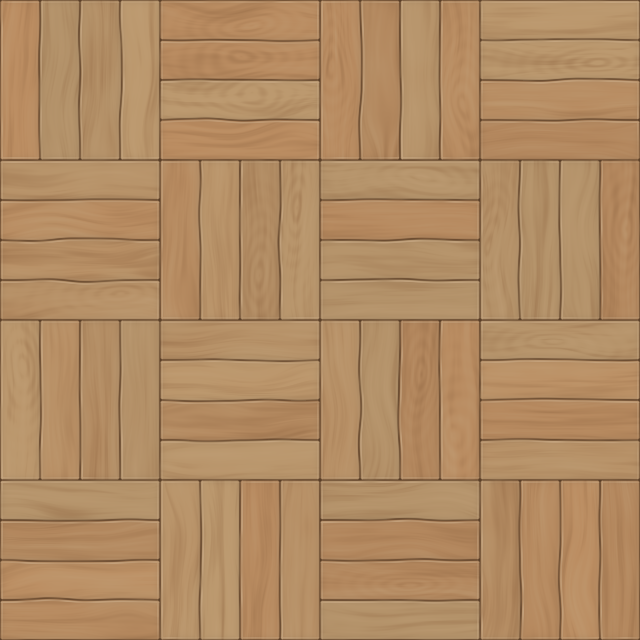
Reproduce this texture procedurally as a three.js fragment shader.

```glsl
// Basket-weave parquet: a 4 x 4 checker of square blocks, each of four planks,
// laid upright and flat in turn. Each plank gets a hashed tint, streaked grain
// and sometimes an oval figure; seams are thin, wavy and lit from the upper left.

#define BLOCKS 4.0          // blocks across and down
#define PLANKS 4.0          // planks per block
#define SEAM_WIDTH 0.0011   // half width of the dark joint
#define EDGE_OFFSET 0.0034  // distance of the pale edge from the joint
#define DOT_RADIUS 0.0030   // dark pit where a seam meets a block edge
#define SEAM_WOBBLE 0.11    // seam waviness, in plank widths
#define GRAIN 0.75          // strength of the grain
#define FIGURE_SHARE 0.35   // share of planks with oval figure

varying vec2 vUv;

const vec3 RED_WOOD = vec3(0.715, 0.538, 0.372);
const vec3 YELLOW_WOOD = vec3(0.715, 0.582, 0.420);
const vec3 DARK_GRAIN = vec3(0.575, 0.410, 0.265);
const vec3 PALE_GRAIN = vec3(0.765, 0.635, 0.480);
const vec3 JOINT = vec3(0.380, 0.260, 0.160);
const vec3 PALE_EDGE = vec3(0.820, 0.700, 0.560);

float hash(vec2 p) {
  return fract(sin(dot(p, vec2(127.1, 311.7))) * 43758.5453);
}

float noise(vec2 p) {
  vec2 i = floor(p), f = fract(p);
  f = f * f * (3.0 - 2.0 * f);
  return mix(mix(hash(i), hash(i + vec2(1.0, 0.0)), f.x),
             mix(hash(i + vec2(0.0, 1.0)), hash(i + vec2(1.0, 1.0)), f.x), f.y);
}

float fbm(vec2 p) {
  float sum = 0.0, amp = 0.55;
  for (int i = 0; i < 3; i++) {
    sum += amp * noise(p);
    p = p * 2.03 + 17.3;
    amp *= 0.5;
  }
  return sum;
}

// Soft line of a given half width
float line(float d, float halfWidth) {
  return 1.0 - smoothstep(halfWidth * 0.4, halfWidth * 2.0, abs(d));
}

// Wood of one plank: x runs 0..1 along it, y about -0.5..0.5 across it
vec3 wood(vec2 p, vec2 id) {
  float tone = hash(id + 3.1);
  vec2 shift = vec2(hash(id + 5.7), hash(id + 9.2)) * 60.0;
  float bend = noise(vec2(p.x * 2.5, p.y * 1.2) + shift) - 0.5;
  float y = p.y + bend * 0.45;

  // Broad clouds, long streaks and fine fibres
  float cloud = fbm(vec2(p.x * 2.2, y * 1.6) + shift) - 0.48;
  float streak = fbm(vec2(p.x * 1.6, y * 7.0) + shift.yx) - 0.48;
  float fibre = noise(vec2(p.x * 5.0, y * 24.0) + shift) - 0.5;

  // Oval growth rings about a hashed centre
  vec2 centre = vec2(mix(0.2, 0.8, hash(id + 1.4)), (hash(id + 2.6) - 0.5) * 0.4);
  float r = length(vec2((p.x - centre.x) * 1.5, y - centre.y));
  float ring = sin(r * 42.0 + bend * 5.0) * exp(-r * 2.2);
  ring *= step(hash(id + 7.9), FIGURE_SHARE);

  float grain = GRAIN * (cloud * 0.55 + streak * 0.95 + fibre * 0.20 + ring * 0.20);
  vec3 col = mix(RED_WOOD, YELLOW_WOOD, smoothstep(0.15, 0.85, tone + cloud * 0.3));
  col *= 0.98 + 0.05 * hash(id + 11.3);
  col = mix(col, PALE_GRAIN, clamp(grain, 0.0, 0.7));
  return mix(col, DARK_GRAIN, clamp(-grain * 1.15, 0.0, 0.75));
}

void main() {
  // Block and local axes: x along the planks, y across from the lit side
  vec2 grid = vUv * BLOCKS;
  vec2 block = min(floor(grid), BLOCKS - 1.0);
  vec2 f = grid - block;
  float upright = mod(block.x + block.y, 2.0);
  vec2 p = mix(vec2(f.x, 1.0 - f.y), vec2(1.0 - f.y, f.x), upright);

  // Nearest seam, wavy inside the block and straight on its border
  float across = p.y * PLANKS;
  float seam = floor(across + 0.5);
  float inner = step(0.5, seam) * step(seam, PLANKS - 0.5);
  vec2 seamId = block * 7.0 + seam * 3.7;
  float wave = noise(vec2(p.x * 4.0 + seamId.x * 5.3, seamId.y * 9.1)) - 0.5;
  float s = across - seam - inner * wave * SEAM_WOBBLE * 4.0 * p.x * (1.0 - p.x);
  float plank = seam - step(s, 0.0);
  vec2 id = block * vec2(13.0, 29.0) + plank * 5.3;
  vec3 col = wood(vec2(p.x, across - plank - 0.5), id);

  // Signed side distance and end distances in canvas units
  float side = s / (PLANKS * BLOCKS);
  float startGap = p.x / BLOCKS;
  float endGap = (1.0 - p.x) / BLOCKS;
  float end = min(startGap, endGap);
  float wear = noise(vUv * 45.0 + 8.0);

  // Soft shade near the joints
  float nearest = min(abs(side), end);
  col *= 1.0 - 0.13 * exp(-nearest / 0.0035);

  // Pale worn edges, strongest on the lit side
  float pale = line(side - EDGE_OFFSET, 0.0010) * 0.65;
  pale = max(pale, line(side + EDGE_OFFSET, 0.0009) * 0.15);
  pale = max(pale, line(end - EDGE_OFFSET, 0.0010) * 0.45);
  col = mix(col, PALE_EDGE, pale * (0.3 + 0.7 * wear));

  // Dark joints and the pits at their ends
  float joint = max(line(side, SEAM_WIDTH), line(end, SEAM_WIDTH) * 0.85);
  col = mix(col, JOINT, joint * (0.50 + 0.35 * wear));
  float pit = 1.0 - smoothstep(DOT_RADIUS * 0.4, DOT_RADIUS * 1.4, length(vec2(side, end)));
  col = mix(col, JOINT * 0.85, pit * 0.8);

  gl_FragColor = vec4(col, 1.0);
}
```
